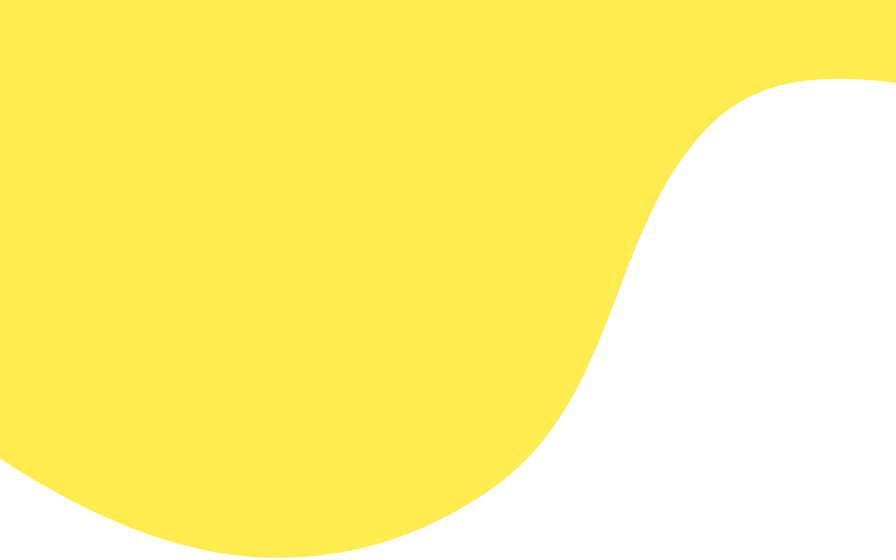
Give the GLSL for this background, as a Shadertoy shader.

```glsl
// Flat yellow field over white, divided by one smooth flowing wave.

const vec3 YELLOW = vec3(1.0, 0.925, 0.31);
const vec3 WHITE = vec3(1.0);

// Wave knots: x, height and slope, in units of the canvas height
const int KNOTS = 9;
const vec3 WAVE[KNOTS] = vec3[KNOTS](
    vec3(0.0, 0.181, -0.65),
    vec3(0.494, 0.004, 0.0),
    vec3(0.833, 0.098, 0.6),
    vec3(1.021, 0.2895, 1.75),
    vec3(1.1146, 0.506, 2.65),
    vec3(1.208, 0.702, 1.5),
    vec3(1.302, 0.805, 0.7),
    vec3(1.5, 0.859, 0.0),
    vec3(1.6, 0.852, -0.14));

// Cubic Hermite span between two knots; returns height and slope at x
vec2 hermite(vec3 a, vec3 b, float x) {
    float span = b.x - a.x;
    float t = (x - a.x) / span;
    float rise = b.y - a.y;
    float startBend = a.z * span - rise;
    float endBend = rise - b.z * span;
    float s = 1.0 - t;
    float height = mix(a.y, b.y, t) + t * s * (startBend * s + endBend * t);
    float slope = rise + (s - t) * (startBend * s + endBend * t)
                + t * s * (endBend - startBend);
    return vec2(height, slope / span);
}

// Selects the span that holds x
vec2 waveAt(float x) {
    int k = 0;
    for (int i = 1; i < KNOTS - 1; i++) {
        if (x >= WAVE[i].x) k = i;
    }
    return hermite(WAVE[k], WAVE[k + 1], x);
}

// Approximate signed distance to the wave, positive above it
float waveDistance(vec2 p) {
    vec2 wave = waveAt(p.x);
    return (p.y - wave.x) / length(vec2(1.0, wave.y));
}

void mainImage(out vec4 fragColor, in vec2 fragCoord) {
    vec2 p = fragCoord / iResolution.y;
    float pixel = 1.0 / iResolution.y;

    // One-pixel soft edge
    float above = clamp(waveDistance(p) / pixel + 0.5, 0.0, 1.0);
    fragColor = vec4(mix(WHITE, YELLOW, above), 1.0);
}
```
